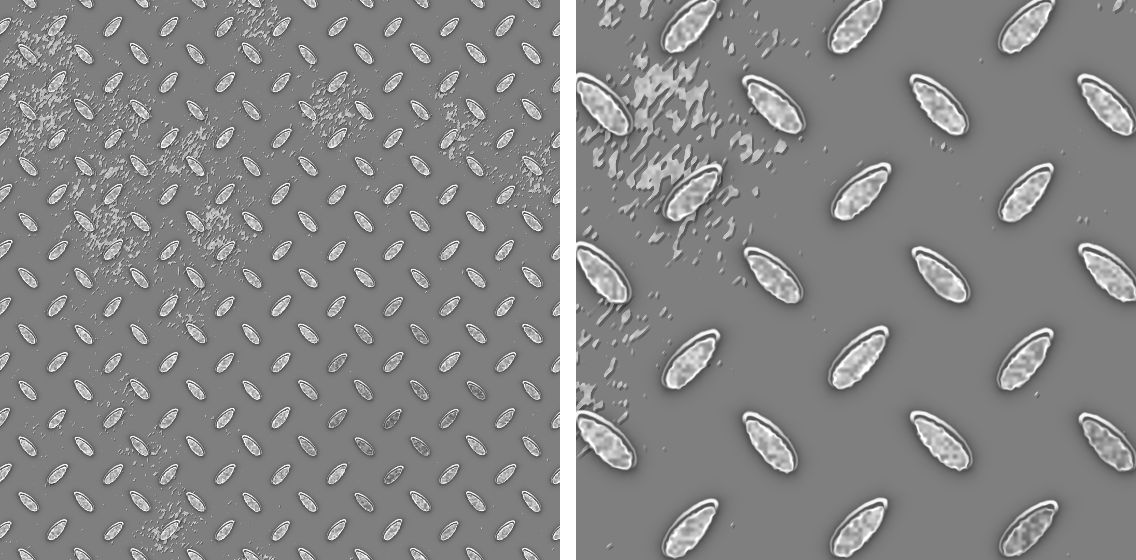
Left: the whole. Right: its middle third, enlarged.
A three.js fragment shader for this texture map:

```glsl
// Grey tread plate: two interleaved 10 x 10 grids of raised lugs, leaning left and right.
// Each lug is an egg with a grainy top, a bright rim, a dark groove and a halo.
// Fine embossed flecks gather in wrapped cellular clumps; lugs weather where flecks are rare.
varying vec2 vUv;

#define REPEATS 10.0
#define LUG_SIZE vec2(0.236, 0.100)
#define TOP_SIZE vec2(0.203, 0.076)
#define LUG_ANGLE 0.79
#define PLATE_GREY 0.5
#define HALO_DEPTH 0.19
#define HALO_WIDTH 0.03
#define EDGE_SOFT 0.008
#define CLUMPS 8.0
#define FLECK_GRID vec2(270.0, 280.0)
#define GRAIN_GRID vec2(390.0)
#define WORN_CENTRE vec2(0.23, 0.76)

const float TAU = 6.28318;

float hash(vec2 p) {
  vec3 q = fract(p.xyx * 0.1031);
  q += dot(q, q.yzx + 33.33);
  return fract((q.x + q.y) * q.z);
}

// Value noise that wraps after a whole period of cells
float noise(vec2 uv, vec2 period) {
  vec2 p = uv * period, i = floor(p), f = fract(p);
  f = f * f * (3.0 - 2.0 * f);
  vec2 a = mod(i, period), b = mod(i + 1.0, period);
  return mix(mix(hash(a), hash(vec2(b.x, a.y)), f.x),
             mix(hash(vec2(a.x, b.y)), hash(b), f.x), f.y);
}

// Broad share of surface wear, 0 to 1
float wornRegion(vec2 uv) {
  vec2 c = cos(TAU * (uv - WORN_CENTRE));
  return 0.5 + 0.25 * (c.x + c.y);
}

// Cellular clumps of random strength
float clumps(vec2 uv) {
  vec2 p = uv * CLUMPS, i = floor(p);
  float best = 0.0;
  for (int y = -1; y <= 1; y++) {
    for (int x = -1; x <= 1; x++) {
      vec2 c = i + vec2(float(x), float(y)), id = mod(c, CLUMPS);
      vec2 centre = c + 0.2 + 0.6 * vec2(hash(id + 17.0), hash(id + 41.0));
      float strength = hash(id + 73.0);
      best = max(best, strength * (1.0 - smoothstep(0.0, 0.95, length(p - centre))));
    }
  }
  return best;
}

// Crumbly slanted flecks: the integer shear keeps the wrap intact
float flecks(vec2 uv, float threshold) {
  vec2 q = vec2(uv.x, uv.y - uv.x);
  float n = 0.5 * noise(q, FLECK_GRID) + 0.28 * noise(uv, vec2(150.0, 190.0))
          + 0.22 * noise(uv, vec2(46.0, 62.0));
  return smoothstep(threshold, threshold + 0.07, n);
}

// Distance to an egg that narrows slightly towards +x
float egg(vec2 p, vec2 size) {
  vec2 r = vec2(size.x, size.y * (1.0 - 0.16 * clamp(p.x / size.x, -1.0, 1.0)));
  float k = length(p / r);
  return k * (k - 1.0) / max(length(p / (r * r)), 0.001);
}

float inside(float d) { return 1.0 - smoothstep(-EDGE_SOFT, EDGE_SOFT, d); }

// Draws one grid of lugs over the grey already there
float addLugs(float grey, vec2 uv, vec2 offset, float side) {
  vec2 g = uv * REPEATS - offset, cell = floor(g + 0.5);
  vec2 id = mod(cell, REPEATS) + side * 30.0 + 50.0;
  float h = hash(id), k = hash(id + 9.0);
  vec2 p = g - cell + 0.025 * (vec2(h, k) - 0.5);
  p.x *= side;
  float a = LUG_ANGLE + 0.12 * (h - 0.5);
  p = vec2(dot(p, vec2(cos(a), sin(a))), dot(p, vec2(-sin(a), cos(a))));
  p *= 0.96 + 0.1 * k;

  float grain = noise(uv, GRAIN_GRID);
  float mottle = noise(uv, vec2(170.0));
  float outer = egg(p, LUG_SIZE) + 0.006 * (grain - 0.5);
  float top = egg(p + vec2(0.014, 0.017), TOP_SIZE) + 0.016 * (grain - 0.5);
  float weather = smoothstep(0.3, 0.04, wornRegion((cell + offset) / REPEATS)) * k;

  // Halo and groove
  float upper = smoothstep(-0.03, 0.04, p.y);
  grey -= HALO_DEPTH * (1.0 - 0.35 * upper) * exp(-max(outer, 0.0) / HALO_WIDTH);
  grey = mix(grey, 0.33, inside(outer));

  // Rim along the upper flank, thick at the tip
  float tip = smoothstep(-0.15, 0.18, p.x);
  float rim = inside(abs(outer + 0.012) - mix(0.006, 0.013, tip));
  rim *= smoothstep(-0.03, 0.03, p.y + 0.5 * max(p.x - 0.14, 0.0));
  grey = mix(grey, mix(0.64, 0.97, tip), rim);

  // Grainy top with a bright broken edge
  float face = 0.7 + 0.34 * (grain - 0.5) + 0.14 * (mottle - 0.5);
  face -= weather * (0.08 + 0.3 * mottle);
  face += 0.24 * smoothstep(-0.028, -0.008, top);
  return mix(grey, face, inside(top));
}

void main() {
  vec2 uv = vUv;

  // Fleck density from region, clumps and a ragged warp
  vec2 ragged = vec2(noise(uv, vec2(24.0)), noise(uv + 0.37, vec2(24.0))) - 0.5;
  float amount = wornRegion(uv) * (0.28 + clumps(uv + 0.06 * ragged));
  float threshold = mix(0.87, 0.51, smoothstep(0.0, 0.85, amount));

  // Light flecks with a dark lower side
  float lit = flecks(uv, threshold);
  float shade = flecks(uv + vec2(-0.0013, 0.0016), threshold) * (1.0 - lit);
  float grey = PLATE_GREY + lit * (0.14 + 0.2 * noise(uv, GRAIN_GRID)) - 0.12 * shade;

  grey = addLugs(grey, uv, vec2(0.02, 0.53), 1.0);
  grey = addLugs(grey, uv, vec2(0.5, 0.04), -1.0);
  gl_FragColor = vec4(vec3(clamp(grey, 0.0, 1.0)), 1.0);
}
```
